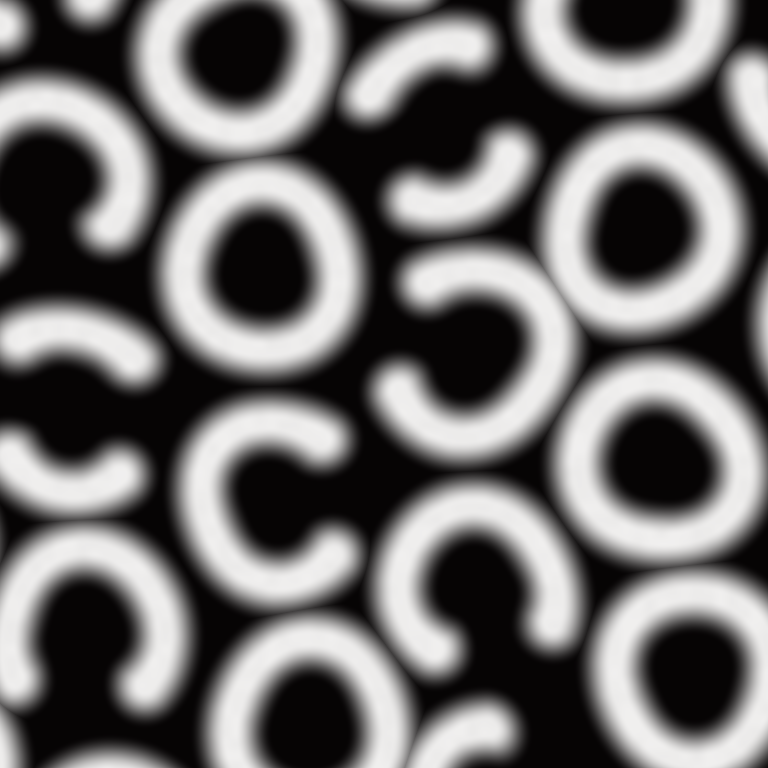
Give the GLSL for this pattern, as a Shadertoy shader.

```glsl
// Soft pale rings, open arcs and split arcs on a near-black ground.
// A tilted, jittered hexagonal lattice places one wobbly ring per site;
// the distance to the nearest centre line is turned into a blurred tube.

const float TAU = 6.2831853;
const vec3 GROUND = vec3(0.025, 0.016, 0.017);
const vec3 PALE = vec3(0.932, 0.928, 0.925);

const float SPACING = 0.298;      // distance between lattice sites
const float TILT = -0.42;         // lattice rotation in radians
const float JITTER = 0.030;       // full range of site displacement
const float RING_RADIUS = 0.104;  // radius of the centre line
const float CORE = 0.006;         // half width of the bright core
const float REACH = 0.054;        // where the soft edge ends

vec3 hash3(vec2 cell, float seed) {
    vec3 q = fract((cell.xyx + seed) * vec3(0.1031, 0.1030, 0.0973));
    q += dot(q, q.yxz + 33.33);
    return fract((q.xxy + q.yzz) * q.zyx);
}

float valueNoise(vec2 p) {
    vec2 i = floor(p);
    vec2 f = smoothstep(0.0, 1.0, fract(p));
    float low = mix(hash3(i, 5.3).x, hash3(i + vec2(1, 0), 5.3).x, f.x);
    float high = mix(hash3(i + vec2(0, 1), 5.3).x, hash3(i + 1.0, 5.3).x, f.x);
    return mix(low, high, f.y);
}

// Centre line radius, slightly flattened and lobed
float wobblyRadius(float angle, vec3 rnd) {
    float oval = 0.004 * cos(2.0 * angle + TAU * rnd.x);
    float lobes = 0.003 * cos(3.0 * angle + TAU * rnd.y);
    return RING_RADIUS + oval + lobes + 0.006 * (rnd.z - 0.5);
}

// Distance to a ring with evenly spaced gaps and slightly bulbous tips
float arcDistance(vec2 p, float gaps, float halfGap, float facing, vec3 rnd) {
    float angle = atan(p.y, p.x + 1e-6);
    float radius = wobblyRadius(angle, rnd);
    float r = length(p);
    float d = abs(r - radius);
    if (gaps < 0.5) return d;

    float sector = TAU / gaps;
    float a = abs(mod(angle - facing + 0.5 * sector, sector) - 0.5 * sector);
    if (a < halfGap) {
        vec2 tip = radius * vec2(cos(halfGap), sin(halfGap));
        d = length(r * vec2(cos(a), sin(a)) - tip);
    }
    float beyondTip = max(a - halfGap, 0.0);
    return d - 0.003 * exp(-9.0 * beyondTip * beyondTip);
}

// Closed rings favour alternate sites; the others have one or two gaps
float gapCount(vec2 site, float choice) {
    bool evenSite = mod(site.x + site.y, 2.0) < 0.5;
    if (evenSite && choice < 0.72) return 0.0;
    return choice > 0.78 ? 2.0 : 1.0;
}

float siteDistance(vec2 p, vec2 site, mat2 lattice) {
    vec3 place = hash3(site, 17.3);
    vec3 form = hash3(site, 41.7);
    vec3 wobble = hash3(site, 73.1);
    vec2 local = p - lattice * site - JITTER * (place.xy - 0.5);
    float gaps = gapCount(site, form.x);
    float halfGap = mix(0.65, 0.95, form.y);
    return arcDistance(local, gaps, halfGap, TAU * form.z, wobble);
}

float nearestDistance(vec2 p, mat2 lattice) {
    vec2 base = round(inverse(lattice) * p);
    float d = 1.0;
    for (int y = -1; y <= 1; y++)
        for (int x = -1; x <= 1; x++)
            d = min(d, siteDistance(p, base + vec2(x, y), lattice));
    return d;
}

void mainImage(out vec4 fragColor, in vec2 fragCoord) {
    vec2 uv = fragCoord / iResolution.y;

    // Two lattice axes, 60 degrees apart
    float second = TILT + TAU / 6.0;
    mat2 lattice = SPACING * mat2(cos(TILT), sin(TILT), cos(second), sin(second));

    float d = nearestDistance(uv - vec2(0.33, 0.65), lattice);
    float tube = 1.0 - smoothstep(CORE, REACH, d);

    // Faint mottling inside the tubes
    float mottle = 1.0 + 0.025 * (valueNoise(uv * 65.0) - 0.5);
    fragColor = vec4(mix(GROUND, PALE * mottle, tube), 1.0);
}
```
